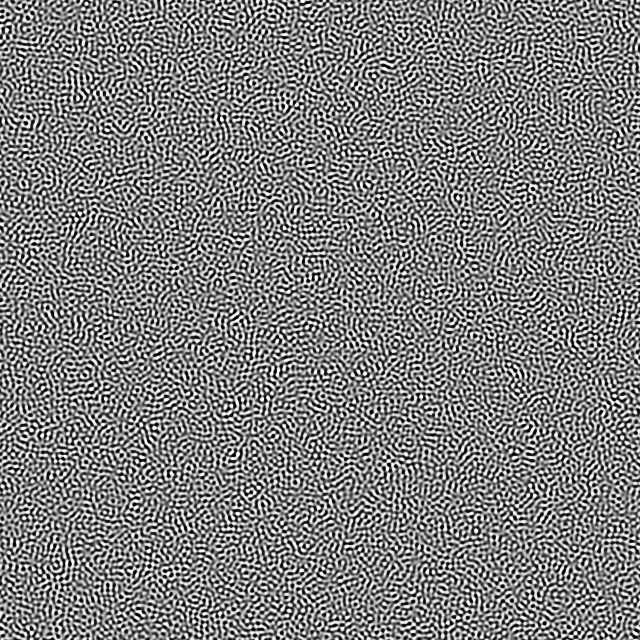
Reproduce this texture procedurally as a WebGL 2 fragment shader.

```glsl
#version 300 es
precision highp float;
// Draws a fine, directionless labyrinth of short grey worms and dots.
// Wavelets of one wavelength but random heading are scattered on a jittered
// grid, summed as a band-limited gradient noise, then softly saturated.

uniform vec2 u_resolution;
out vec4 fragColor;

const float TAU = 6.2831853;
const float WAVES_ACROSS = 110.0; // wavelengths along the canvas
const float CELL = 0.7;           // grid step, in wavelengths
const float SPREAD = 0.9;         // wavelet envelope, in wavelengths
const int REACH = 4;              // neighbour cells gathered on each side
const float CONTRAST = 0.83;

// Integer hash: four even random values in 0..1 per grid cell.
vec4 hash4(ivec2 cell) {
    uvec4 v = uvec4(cell.x + 4096, cell.y + 4096, cell.x + 9001, cell.y + 7013);
    v = v * 1664525u + 1013904223u;
    for (int i = 0; i < 2; i++) {
        v.x += v.y * v.w;
        v.y += v.z * v.x;
        v.z += v.x * v.y;
        v.w += v.y * v.z;
        v ^= v >> 16u;
    }
    return vec4(v >> 8u) / 16777216.0;
}

// A plane wave along a heading, faded by a Gaussian envelope.
float wavelet(vec2 offset, float heading, float phase, float spread) {
    vec2 direction = vec2(cos(heading), sin(heading));
    float envelope = exp(-0.5 * dot(offset, offset) / (spread * spread));
    return envelope * cos(TAU * dot(offset, direction) + phase);
}

// Sum of scattered wavelets, scaled to unit variance; p is in wavelengths.
float waveletNoise(vec2 p, float cellSize, float spread) {
    ivec2 home = ivec2(floor(p / cellSize));
    float sum = 0.0;
    for (int y = -REACH; y <= REACH; y++) {
        for (int x = -REACH; x <= REACH; x++) {
            ivec2 cell = home + ivec2(x, y);
            vec4 rnd = hash4(cell);
            vec2 center = (vec2(cell) + rnd.xy) * cellSize;
            sum += wavelet(p - center, TAU * rnd.z, TAU * rnd.w, spread);
        }
    }
    float variance = 0.25 * TAU * spread * spread / (cellSize * cellSize);
    return sum * inversesqrt(variance);
}

// Saturating curve that spreads the noise evenly from black to white.
float greyTone(float value, float contrast) {
    return 0.5 + 0.5 * tanh(contrast * value);
}

void main() {
    vec2 uv = gl_FragCoord.xy / min(u_resolution.x, u_resolution.y);
    float field = waveletNoise(uv * WAVES_ACROSS, CELL, SPREAD);
    fragColor = vec4(vec3(greyTone(field, CONTRAST)), 1.0);
}
```
